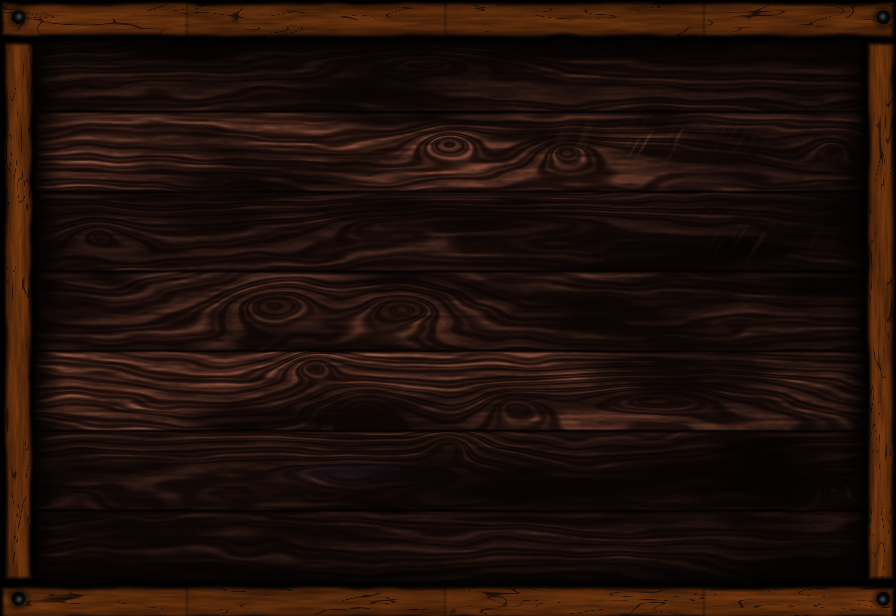
Write a WebGL 1 fragment shader that draws this texture.

```glsl
precision highp float;

uniform vec2 u_resolution;

const vec2 CANVAS = vec2(16.0 / 11.0, 1.0);
const float PLANK_TOP = 0.948;
const float PLANK_HEIGHT = 0.1295;

float hash(vec2 p) {
  vec3 q = fract(vec3(p.xyx) * 0.1031);
  q += dot(q, q.yzx + 33.33);
  return fract((q.x + q.y) * q.z);
}

float noise(vec2 p) {
  vec2 i = floor(p), f = fract(p);
  f = f * f * (3.0 - 2.0 * f);
  return mix(mix(hash(i), hash(i + vec2(1, 0)), f.x),
             mix(hash(i + vec2(0, 1)), hash(i + vec2(1, 1)), f.x), f.y);
}

float fbm(vec2 p) {
  float sum = 0.0, amp = 0.5;
  for (int i = 0; i < 4; i++) {
    sum += amp * noise(p);
    p = p * 2.03 + 17.7;
    amp *= 0.5;
  }
  return sum;
}

float spot(vec2 p, vec2 center, vec2 radius) {
  vec2 q = (p - center) / radius;
  return exp(-dot(q, q));
}

float plankCoord(float y) { return (PLANK_TOP - y) / PLANK_HEIGHT; }

// A knot bends the grain of its own plank only
float knot(vec2 p, vec2 center, vec2 radius, float rings) {
  float samePlank = step(abs(floor(plankCoord(p.y)) - floor(plankCoord(center.y))), 0.5);
  vec2 q = (p - center) / radius;
  return samePlank * rings * exp(0.3 - sqrt(dot(q, q) + 0.09));
}

float knots(vec2 p) {
  vec2 small = vec2(0.036, 0.020);
  float k = knot(p, vec2(0.700, 0.896), vec2(0.11, 0.020), 3.5);
  k += knot(p, vec2(0.729, 0.767), small, 3.2);
  k += knot(p, vec2(0.918, 0.754), small, 2.8);
  k += knot(p, vec2(1.354, 0.759), small, 2.4);
  k += knot(p, vec2(0.160, 0.620), small, 2.4);
  k += knot(p, vec2(0.760, 0.640), vec2(0.28, 0.026), 4.5);
  k += knot(p, vec2(0.445, 0.504), vec2(0.06, 0.030), 4.5);
  k += knot(p, vec2(0.653, 0.498), vec2(0.06, 0.030), 4.5);
  k += knot(p, vec2(0.511, 0.407), small, 3.2);
  k += knot(p, vec2(0.591, 0.337), vec2(0.070, 0.038), 4.8);
  k += knot(p, vec2(0.833, 0.343), vec2(0.060, 0.028), 3.5);
  k += knot(p, vec2(1.070, 0.350), vec2(0.14, 0.028), 4.2);
  k += knot(p, vec2(0.729, 0.275), vec2(0.042, 0.025), 3.6);
  k += knot(p, vec2(0.568, 0.233), vec2(0.18, 0.024), 3.5);
  return k + knot(p, vec2(1.354, 0.205), small, 2.4);
}

float plankLight(float row) {
  float paleRows = exp(-3.0 * pow(abs(row - 1.0), 2.0)) + exp(-3.0 * pow(abs(row - 4.0), 2.0));
  return 0.44 + 0.56 * paleRows + 0.24 * exp(-4.0 * pow(abs(row - 3.0), 2.0));
}

vec3 planks(vec2 p) {
  float coord = plankCoord(p.y);
  float row = floor(coord), v = fract(coord);
  vec2 local = p + vec2(row * 7.3, row * 3.1);

  // Grain lines are level sets of a warped height field
  float k = knots(p);
  float height = v * 5.5 + k + 4.5 * fbm(local * vec2(2.4, 8.0)) + 0.35 * noise(local * vec2(16.0, 50.0));
  float broadLine = pow(0.5 + 0.5 * cos(6.2832 * height), 3.0);
  float thinLine = pow(0.5 + 0.5 * cos(15.5 * height + 2.0), 2.0);
  float patches = smoothstep(0.22, 0.62, fbm(local * vec2(3.5, 14.0) + 5.0));
  float fibre = noise(local * vec2(16.0, 210.0));
  float speckle = noise(local * vec2(90.0, 260.0));
  float lines = (0.75 * broadLine + 0.38 * thinLine) * patches * (0.35 + 0.75 * fibre + 0.35 * speckle);

  // Worn diagonal scratches
  float scratch = smoothstep(0.55, 0.9, noise(vec2(p.x * 150.0 - p.y * 90.0, p.y * 18.0 + p.x * 9.0)));
  lines += 0.5 * scratch * (spot(p, vec2(1.06, 0.773), vec2(0.12, 0.025)) + spot(p, vec2(1.25, 0.61), vec2(0.08, 0.03)));
  lines += 0.45 * fibre * exp(-pow((v - 0.06) * 30.0, 2.0));

  vec2 inset = min(p - vec2(0.053, 0.050), vec2(1.407, 0.940) - p);
  float shade = smoothstep(-0.01, 0.06, inset.x) * smoothstep(-0.02, 0.07, inset.y);
  shade *= 1.0 - 0.3 * smoothstep(0.9, 1.42, p.x);
  float light = plankLight(row) * shade;
  float seam = smoothstep(0.0, 0.03, min(v, 1.0 - v));
  float core = 1.0 - 0.55 * smoothstep(2.4, 3.6, k);

  vec3 color = vec3(0.030, 0.012, 0.011) * (0.5 + 0.5 * shade);
  color += vec3(0.105, 0.051, 0.036) * light * (0.1 + 0.9 * patches * (0.3 + 0.7 * fibre));
  color += vec3(0.29, 0.175, 0.125) * light * lines * core;
  color += vec3(0.02, 0.025, 0.05) * spot(p, vec2(0.56, 0.233), vec2(0.09, 0.012));
  return color * mix(0.2, 1.0, seam);
}

// A round timber: x runs along it, y runs from -1 to 1 across it
vec3 timber(vec2 st, float seed, float joints) {
  vec2 q = vec2(st.x, st.y + seed * 9.0);
  float body = sqrt(max(0.0, 1.0 - st.y * st.y));
  float grain = fbm(q * vec2(14.0, 3.5));
  float streaks = noise(q * vec2(30.0, 9.0));
  float crackField = noise(q * vec2(24.0, 3.0) + 2.0 * noise(q * vec2(9.0, 2.0)));
  float crack = (1.0 - smoothstep(0.0, 0.05, abs(crackField - 0.5))) * smoothstep(0.45, 0.65, noise(q * vec2(19.0, 2.2) + 40.0));
  vec3 color = mix(vec3(0.10, 0.035, 0.01), vec3(0.41, 0.195, 0.05), body * (0.4 + 0.75 * grain + 0.28 * streaks));
  color *= 1.0 - 0.65 * crack;
  float piece = (st.x + 0.117) / 0.42;
  float joint = min(fract(piece), 1.0 - fract(piece)) * 0.42;
  float tone = (0.84 + 0.2 * hash(vec2(floor(piece), seed))) * mix(0.75, 1.0, smoothstep(0.0, 0.004, joint));
  return color * mix(1.0, tone, joints);
}

vec3 addTimber(vec3 under, vec2 st, vec2 span, float halfWidth, float seed, float joints, float px) {
  float wobble = 0.005 * (noise(vec2(st.x * 24.0, seed + sign(st.y) * 5.0)) - 0.4);
  float across = abs(st.y) - halfWidth + wobble;
  float d = max(across, max(span.x - st.x, st.x - span.y));
  under *= mix(0.25, 1.0, smoothstep(0.0, 0.014, d));
  vec3 wood = timber(vec2(st.x, st.y / halfWidth), seed, joints);
  wood *= mix(0.2, 1.0, smoothstep(0.0, 0.008, -d));
  return mix(under, wood, smoothstep(px, -px, d));
}

void main() {
  vec2 p = gl_FragCoord.xy / u_resolution * CANVAS;
  float px = 0.75 / u_resolution.y;
  vec3 color = planks(p);

  // Frame
  vec2 sideSpan = vec2(0.059, 0.932), railSpan = vec2(0.002, 1.452);
  color = addTimber(color, vec2(p.y, p.x - 0.030), sideSpan, 0.0235, 1.0, 0.0, px);
  color = addTimber(color, vec2(p.y, p.x - 1.430), sideSpan, 0.0230, 2.0, 0.0, px);
  color = addTimber(color, vec2(p.x, p.y - 0.968), railSpan, 0.0290, 3.0, 1.0, px);
  color = addTimber(color, vec2(p.x, p.y - 0.022), railSpan, 0.0270, 4.0, 1.0, px);

  // Corner screws
  vec2 screw = abs(p - vec2(0.732, 0.5)) - vec2(0.702, 0.472);
  float d = length(screw);
  color *= mix(0.45, 1.0, smoothstep(0.008, 0.024, d));
  color = mix(color, vec3(0.015), smoothstep(px, -px, d - 0.011));
  color += vec3(0.22, 0.25, 0.28) * spot(screw, vec2(-0.001, 0.001), vec2(0.0045));
  gl_FragColor = vec4(color, 1.0);
}
```
